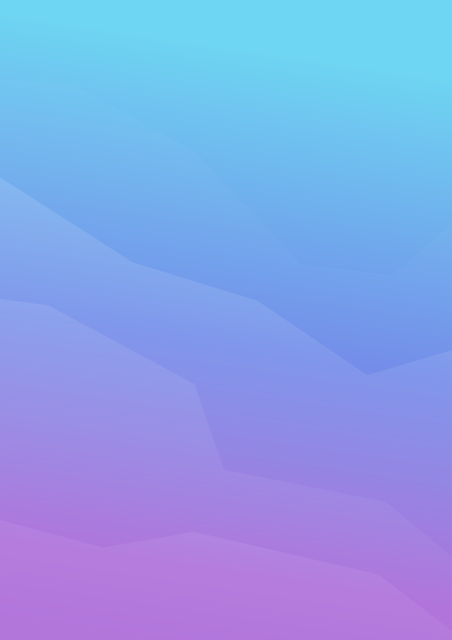
Reproduce this background procedurally as a Shadertoy shader.

```glsl
// Layered translucent mountain ridges over a tilted cyan, blue and violet gradient.

const vec3 CYAN   = vec3(0.432, 0.840, 0.950);
const vec3 BLUE   = vec3(0.442, 0.543, 0.910);
const vec3 VIOLET = vec3(0.675, 0.422, 0.850);
const float TILT  = 0.104;

// Ridge corners from left to right, in fractions of the canvas
const vec2 FAR_RIDGE[6] = vec2[6](vec2(0.0, 0.876), vec2(0.156, 0.870),
    vec2(0.432, 0.763), vec2(0.665, 0.587), vec2(0.868, 0.570), vec2(1.0, 0.651));
const vec2 HIGH_RIDGE[6] = vec2[6](vec2(0.0, 0.723), vec2(0.294, 0.590),
    vec2(0.570, 0.530), vec2(0.8125, 0.414), vec2(1.0, 0.453), vec2(1.2, 0.495));
const vec2 MIDDLE_RIDGE[6] = vec2[6](vec2(0.0, 0.533), vec2(0.107, 0.523),
    vec2(0.430, 0.400), vec2(0.496, 0.266), vec2(0.853, 0.216), vec2(1.0, 0.130));
const vec2 NEAR_RIDGE[6] = vec2[6](vec2(0.0, 0.1875), vec2(0.228, 0.1445),
    vec2(0.430, 0.169), vec2(0.838, 0.102), vec2(1.0, 0.014), vec2(1.2, -0.09));

// Smooth coverage of the area below a ridge line
float belowRidge(vec2 uv, vec2 ridge[6], float aspect, float pixel) {
    float height = ridge[0].y;
    float slope = 0.0;
    for (int i = 0; i < 5; i++) {
        vec2 span = ridge[i + 1] - ridge[i];
        if (uv.x >= ridge[i].x) {
            slope = span.y / span.x;
            height = ridge[i].y + slope * (uv.x - ridge[i].x);
        }
    }
    float dist = (height - uv.y) / length(vec2(1.0, slope / aspect));
    return smoothstep(-0.7 * pixel, 0.7 * pixel, dist);
}

// Three-stop background gradient
vec3 skyColor(float depth) {
    vec3 upper = mix(CYAN, BLUE, clamp((depth - 0.065) / 0.475, 0.0, 1.0));
    return mix(upper, VIOLET, clamp((depth - 0.54) / 0.36, 0.0, 1.0));
}

// White veil that fades from the top to the bottom of a layer
vec3 addVeil(vec3 color, float cover, float depth, vec2 range, vec2 alpha) {
    float fade = clamp((depth - range.x) / (range.y - range.x), 0.0, 1.0);
    return mix(color, vec3(1.0), cover * mix(alpha.x, alpha.y, fade));
}

void mainImage(out vec4 fragColor, in vec2 fragCoord) {
    vec2 uv = fragCoord / iResolution.xy;
    float aspect = iResolution.x / iResolution.y;
    float pixel = 1.0 / iResolution.y;
    float depth = 1.0 - uv.y - TILT * (uv.x - 0.5);

    vec3 color = skyColor(depth);

    // Veils from the farthest to the nearest ridge
    color = addVeil(color, belowRidge(uv, FAR_RIDGE, aspect, pixel),
                    depth, vec2(0.15, 0.65), vec2(0.025, 0.02));
    color = addVeil(color, belowRidge(uv, HIGH_RIDGE, aspect, pixel),
                    depth, vec2(0.31, 0.88), vec2(0.13, 0.02));
    color = addVeil(color, belowRidge(uv, MIDDLE_RIDGE, aspect, pixel),
                    depth, vec2(0.50, 0.90), vec2(0.10, 0.02));
    color = addVeil(color, belowRidge(uv, NEAR_RIDGE, aspect, pixel),
                    depth, vec2(0.82, 1.02), vec2(0.08, 0.01));

    fragColor = vec4(color, 1.0);
}
```
